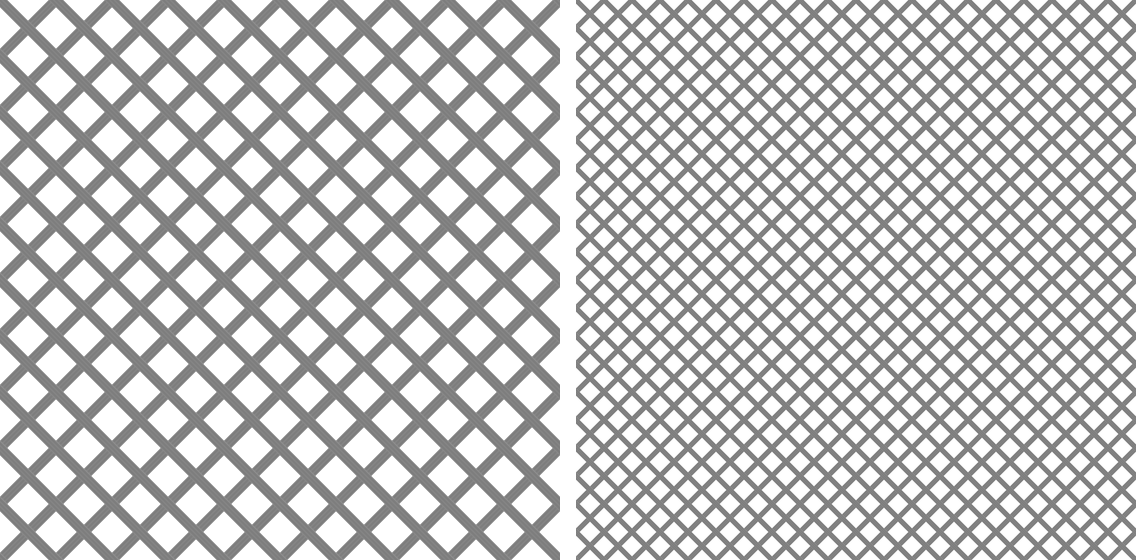
Left, the tile; right, the same tile 2 across and 2 down.
A WebGL 2 fragment shader for this pattern:

```glsl
#version 300 es
precision highp float;
// Diagonal lattice of grey bands on white, drawn in two rotated axes.
// Falling bands lie over rising ones, with a thin light seam where they
// meet; each band carries a faint pinstripe along its length.

#define REPEATS 10.0         // whole repeats across and down
#define BAND_WIDTH 0.262     // band width as a share of the repeat
#define STRIPES 12.0         // pinstripes per repeat, a whole number
#define STRIPE_SHARE 0.55    // share of the darker stripe
#define SEAM_WIDTH 0.016     // seam width as a share of the repeat
#define SEAM_UPPER 0.75      // seam strength on the upper right edge
#define SEAM_LOWER 0.35      // seam strength on the lower left edge
#define PAPER vec3(1.0)
#define DARK_GREY vec3(0.49)
#define LIGHT_GREY vec3(0.52)
#define SEAM_GREY vec3(0.66)

uniform vec2 u_resolution;
out vec4 fragColor;

// Signed offset to the nearest whole number
float centred(float x) {
    return fract(x + 0.5) - 0.5;
}

// Smoothed coverage of a line of the given width
float lineCoverage(float offset, float width, float pixel) {
    float inner = clamp((0.5 * width - abs(offset)) / pixel + 0.5, 0.0, 1.0);
    return inner * min(1.0, width / pixel);
}

// Two close greys in stripes, blending to their mean when too fine
vec3 bandColour(float across, float pixel) {
    float offset = abs(centred(across * STRIPES));
    float soft = max(pixel * STRIPES, 0.02);
    float dark = clamp((0.5 * STRIPE_SHARE - offset) / soft + 0.5, 0.0, 1.0);
    dark = mix(dark, STRIPE_SHARE, smoothstep(0.5, 1.0, soft));
    return mix(LIGHT_GREY, DARK_GREY, dark);
}

void main() {
    vec2 cell = gl_FragCoord.xy / u_resolution * REPEATS;
    float pixel = REPEATS * length(1.0 / u_resolution);

    // Offsets across the falling and the rising bands
    float falling = centred(cell.x + cell.y);
    float rising = centred(cell.x - cell.y);
    float fallingBand = lineCoverage(falling, BAND_WIDTH, pixel);
    float risingBand = lineCoverage(rising, BAND_WIDTH, pixel);

    // Rising bands below, falling bands above
    vec3 colour = mix(PAPER, bandColour(rising, pixel), risingBand);
    colour = mix(colour, bandColour(falling, pixel), fallingBand);

    // Light seams where a rising band meets a falling edge
    float edge = abs(falling) - 0.5 * BAND_WIDTH;
    float strength = falling > 0.0 ? SEAM_UPPER : SEAM_LOWER;
    float seam = lineCoverage(edge, SEAM_WIDTH, pixel) * strength;
    colour = mix(colour, SEAM_GREY, seam * risingBand);

    fragColor = vec4(colour, 1.0);
}
```
